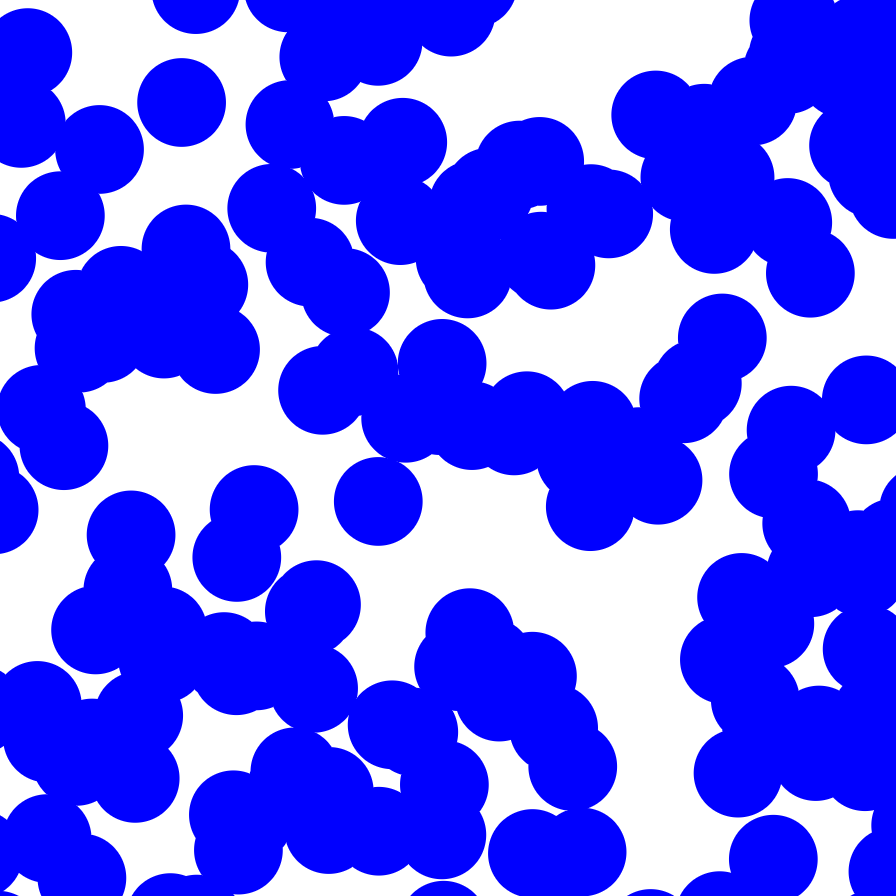
Write a WebGL 2 fragment shader that draws this pattern.

```glsl
#version 300 es
precision highp float;
// Equal blue discs scattered at random on white, overlapping into clumps.

uniform vec2 u_resolution;
out vec4 fragColor;

// Integer hash: two independent values in 0..1 for each index.
vec2 hash2(uint index) {
    uvec2 h = uvec2(index * 2u + 1u, index * 2u + 2u) * 747796405u + 2891336453u;
    h = ((h >> ((h >> 28u) + 4u)) ^ h) * 277803737u;
    h = (h >> 22u) ^ h;
    return vec2(h >> 8u) / 16777216.0;
}

// Signed distance to the union of all discs.
float scatteredDiscs(vec2 p, float radius) {
    float nearest = 10.0;
    for (uint i = 0u; i < 165u; i++) {
        // Centres reach one radius past the canvas, so the edges are covered evenly.
        vec2 centre = mix(vec2(-radius), vec2(1.0 + radius), hash2(i));
        nearest = min(nearest, distance(p, centre));
    }
    return nearest - radius;
}

void main() {
    float side = min(u_resolution.x, u_resolution.y);
    vec2 p = gl_FragCoord.xy / side;

    // Edge smoothed over one pixel.
    float coverage = clamp(0.5 - scatteredDiscs(p, 0.0495) * side, 0.0, 1.0);

    vec3 white = vec3(1.0);
    vec3 blue = vec3(0.0, 0.0, 1.0);
    fragColor = vec4(mix(white, blue, coverage), 1.0);
}
```
